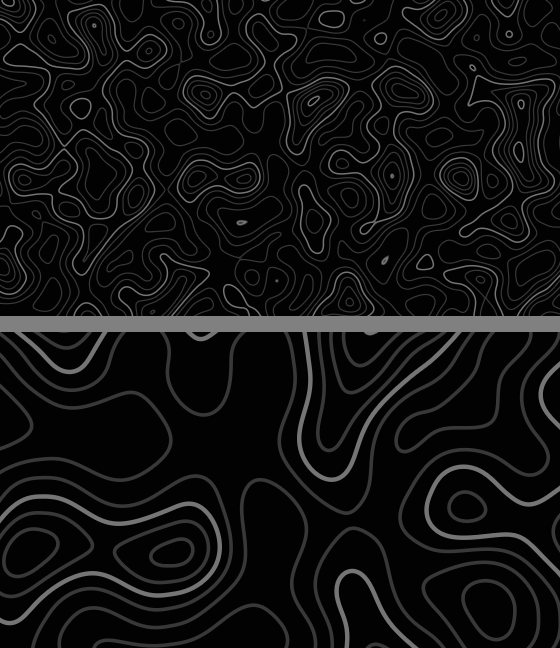
Top, the full canvas; bottom, a detail of the centre.
Give the GLSL for this pattern, as a WebGL 1 fragment shader.

```glsl
precision highp float;

uniform vec2 u_resolution;

// Lengths are fractions of the canvas height
const float HILL_SCALE = 7.4;
const float REGION_SCALE = 3.1;
const float REGION_WEIGHT = 0.5;
const float PEAK_STEEPNESS = 0.45;
const float LEVELS = 6.6;
const float MAJOR_EVERY = 4.0;
const float MAJOR_OFFSET = 1.0;
const float MINOR_WIDTH = 0.0038;
const float MAJOR_WIDTH = 0.0047;
const float MIN_SLOPE = 6.0;
const float SLOPE_STEP = 0.002;
const vec3 BACKGROUND = vec3(0.008);
const vec3 MINOR_COLOR = vec3(0.22);
const vec3 MAJOR_COLOR = vec3(0.46);

vec2 hash2(vec2 p) {
    vec3 q = fract(vec3(p.xyx) * vec3(0.1031, 0.1030, 0.0973));
    q += dot(q, q.yzx + 33.33);
    return fract((q.xx + q.yz) * q.zy);
}

// Random slope of one lattice corner, evaluated at an offset from it
float cornerSlope(vec2 cell, vec2 offset) {
    return dot(normalize(hash2(cell) - 0.5), offset);
}

float gradientNoise(vec2 p) {
    vec2 cell = floor(p);
    vec2 f = p - cell;
    vec2 fade = f * f * f * (f * (f * 6.0 - 15.0) + 10.0);
    vec2 e = vec2(1.0, 0.0);
    float bottom = mix(cornerSlope(cell, f),
                       cornerSlope(cell + e.xy, f - e.xy), fade.x);
    float top = mix(cornerSlope(cell + e.yx, f - e.yx),
                    cornerSlope(cell + e.xx, f - e.xx), fade.x);
    return mix(bottom, top, fade.y);
}

// Terrain height in contour intervals, steeper towards the summits
float terrain(vec2 p) {
    float n = gradientNoise(p * HILL_SCALE + 37.3);
    n += REGION_WEIGHT * gradientNoise(p * REGION_SCALE + 81.7);
    return LEVELS * n * (1.0 + PEAK_STEEPNESS * n);
}

float terrainSlope(vec2 p) {
    vec2 e = vec2(SLOPE_STEP, 0.0);
    vec2 rise = vec2(terrain(p + e.xy) - terrain(p - e.xy),
                     terrain(p + e.yx) - terrain(p - e.yx));
    return length(rise) / (2.0 * SLOPE_STEP);
}

void main() {
    vec2 p = gl_FragCoord.xy / u_resolution.y;
    float pixel = 1.0 / u_resolution.y;

    // Distance to the nearest contour
    float height = terrain(p);
    float level = floor(height + 0.5);
    float dist = abs(height - level) / max(terrainSlope(p), MIN_SLOPE);

    // Every few levels the line is wider and brighter
    float phase = mod(level - MAJOR_OFFSET, MAJOR_EVERY);
    float major = 1.0 - step(0.5, phase);
    float width = mix(MINOR_WIDTH, MAJOR_WIDTH, major);
    vec3 lineColor = mix(MINOR_COLOR, MAJOR_COLOR, major);

    float coverage = clamp((0.5 * width - dist) / pixel + 0.5, 0.0, 1.0);
    gl_FragColor = vec4(mix(BACKGROUND, lineColor, coverage), 1.0);
}
```
